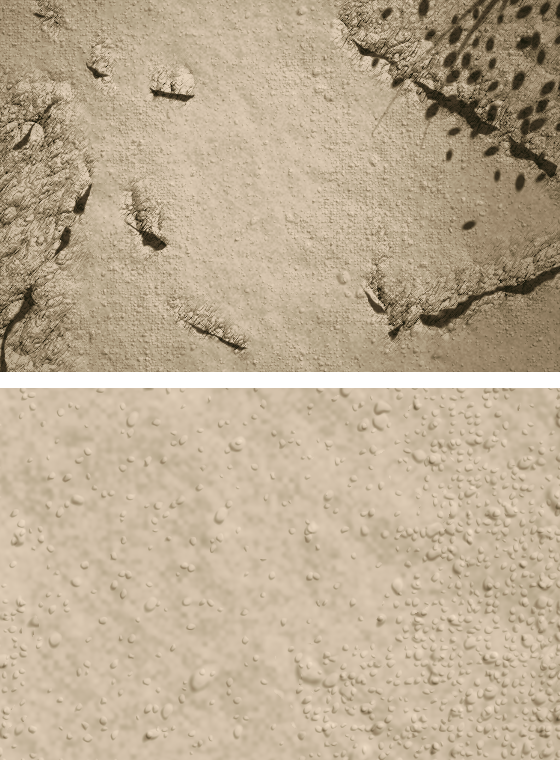
Top: the whole. Bottom: its middle third, enlarged.
A WebGL 1 fragment shader for this texture:

```glsl
precision highp float;
uniform vec2 u_resolution;
const vec3 INK = vec3(0.10, 0.10, 0.05), DEEP = vec3(0.27, 0.22, 0.15);
const vec3 BROWN = vec3(0.45, 0.39, 0.28), TAN = vec3(0.61, 0.53, 0.42);
const vec3 SAND = vec3(0.71, 0.65, 0.54), PALE = vec3(0.82, 0.75, 0.66);
const vec3 SUN = vec3(0.45, 0.60, 0.66);
const vec2 GLOW = vec2(0.66, 0.54), BRANCH_ROOT = vec2(1.40, 1.08);
const float SUNLIT = 0.745, FALLOFF = 0.20;
const float SAND_RELIEF = 0.006, ROCK_RELIEF = 0.034;
const float LEAF_CELL = 0.062;
// Ledges: start x, end x, start height, slope
const vec4 RIDGE_TOP = vec4(0.90, 1.60, 0.94, -0.66), RIDGE_LOW = vec4(1.02, 1.60, 0.10, 0.36);
const vec4 CLIFF_LONG = vec4(-0.1, 0.25, -0.12, 1.85), CLIFF_HIGH = vec4(-0.1, 0.17, 0.5, 0.85);
const vec4 CRUST = vec4(0.46, 0.68, 0.17, -0.48), ROCK_MID = vec4(0.33, 0.46, 0.42, -0.65);
const vec4 ROCK_UPPER = vec4(0.40, 0.53, 0.77, -0.15), ROCK_NOTCH = vec4(0.24, 0.32, 0.82, -0.6);
const vec4 ROCK_CORNER = vec4(0.08, 0.18, 0.97, -0.45), ROCK_LOW = vec4(0.985, 1.06, 0.24, -1.7);
float rough = 0.0, shadow = 0.0;

float hash(vec2 p) {
  vec3 q = fract(p.xyx * 0.1031);
  q += dot(q, q.yzx + 33.33);
  return fract((q.x + q.y) * q.z);
}
float noise(vec2 p) {
  vec2 i = floor(p), f = fract(p);
  f = f * f * (3.0 - 2.0 * f);
  return mix(mix(hash(i), hash(i + vec2(1, 0)), f.x),
             mix(hash(i + vec2(0, 1)), hash(i + 1.0), f.x), f.y);
}
mat2 turn(float a) { return mat2(cos(a), sin(a), -sin(a), cos(a)); }
float ramp(float a, float b, float v) { return clamp((v - a) / (b - a), 0.0, 1.0); }
float disc(float d, float soft) { return 1.0 - smoothstep(-soft, soft, d); }
vec2 neighbour(int i) { return vec2(mod(float(i), 3.0), floor((float(i) + 0.5) / 3.0)) - 1.0; }
// Layered noise, smooth (0) or creased (1)
float layers(vec2 p, float crease) {
  float sum = 0.0, amp = 0.5;
  for (int i = 0; i < 5; i++) {
    float n = noise(p);
    sum += amp * mix(n, abs(2.0 * n - 1.0), crease);
    p = turn(0.4) * p * 2.05 + 17.0;
    amp *= 0.49;
  }
  return sum;
}
float height(vec2 p) {
  vec2 strata = turn(-0.85) * p * vec2(8.0, 14.0);
  return SAND_RELIEF * layers(p * 11.0, 0.0) + rough * ROCK_RELIEF * layers(strata, 1.0);
}
// Broken rock and cast shadow of one ledge
void addLedge(vec2 p, vec4 s, float width) {
  float d = (p.y - s.z - s.w * (p.x - s.x)) / sqrt(1.0 + s.w * s.w);
  float ends = smoothstep(s.x - 0.01, s.x + 0.03, p.x) * disc(p.x - s.y + 0.01, 0.02);
  float w = width * ends * smoothstep(0.25, 0.75, noise(p * 17.0 + s.z * 50.0));
  shadow = max(shadow, disc(-d - w, 0.004) * disc(d, 0.003) * smoothstep(0.001, 0.006, w));
  float reach = width * (d > 0.0 ? 3.0 : 1.5);
  rough = max(rough, ends * exp(-d * d / (reach * reach)));
}
// Scattered stones with a lit side and a small shadow
float pebbles(vec2 p, float scale, float density) {
  vec2 q = p * scale + 0.25 * noise(p * scale * 2.0);
  float tone = 0.0, soft = 0.08 + 0.7 * scale / u_resolution.y;
  for (int i = 0; i < 9; i++) {
    vec2 c = floor(q) + neighbour(i);
    float r = mix(0.16, 0.42, hash(c + 7.3));
    mat2 spin = turn(6.28 * hash(c + 1.9));
    vec2 o = spin * (q - c - 0.25 - 0.5 * vec2(hash(c + 3.1), hash(c + 5.7))) * vec2(1.0, 1.3);
    vec2 lit = spin * normalize(SUN.xy);
    float body = disc(length(o) - r, soft), shade = disc(length(o + lit * r * 0.6) - r, soft);
    float stone = body * (0.04 + 0.10 * dot(o, lit) / r) - 0.20 * shade * (1.0 - body);
    tone += step(hash(c + scale), density) * stone;
  }
  return tone;
}
// Shadows of leaves and thin branches
float foliage(vec2 p) {
  float shade = 0.0;
  for (int i = 0; i < 9; i++) {
    vec2 c = floor(p / LEAF_CELL) + neighbour(i);
    vec2 at = (c + 0.2 + 0.6 * vec2(hash(c), hash(c + 4.7))) * LEAF_CELL;
    float crowd = disc(length((at - vec2(1.47, 0.88)) * vec2(1.1, 0.85)) - 0.33, 0.25);
    vec2 o = turn(-1.5 + 1.1 * hash(c + 2.2)) * (p - at);
    float leaf = length(o * vec2(0.5, 1.0)) - mix(0.007, 0.014, hash(c + 8.8));
    shade = max(shade, step(hash(c + 6.1), crowd * 0.95) * disc(leaf, 0.004));
  }
  for (int i = 0; i < 5; i++) {
    vec2 along = mix(vec2(-0.40, -0.44), vec2(0.12, -0.60), float(i) / 4.0);
    float t = clamp(dot(p - BRANCH_ROOT, along) / dot(along, along), 0.0, 1.0);
    float d = length(p - BRANCH_ROOT - along * t + vec2(0.03, -0.02) * sin(t * 3.14));
    shade = max(shade, disc(d - mix(0.010, 0.001, t), 0.004) * (1.0 - 0.6 * t));
  }
  return shade;
}
void main() {
  vec2 p = gl_FragCoord.xy / u_resolution.y;
  vec2 bent = p + 0.075 * (vec2(layers(p * 9.0, 0.0), layers(p * 9.0 + 40.0, 0.0)) - 0.48);
  // Rock and ledges
  rough = 0.8 * disc(bent.x - 0.2, 0.08) * disc(bent.y - 0.78, 0.08);
  rough = max(rough, 0.5 * smoothstep(0.0, 0.15, bent.y + 0.66 * bent.x - 1.53));
  addLedge(bent, RIDGE_TOP, 0.036); addLedge(bent, RIDGE_LOW, 0.030);
  addLedge(bent, CLIFF_LONG, 0.022); addLedge(bent, CLIFF_HIGH, 0.020);
  addLedge(bent, CRUST, 0.014); addLedge(bent, ROCK_MID, 0.030);
  addLedge(bent, ROCK_UPPER, 0.020); addLedge(bent, ROCK_NOTCH, 0.026);
  addLedge(bent, ROCK_CORNER, 0.024); addLedge(bent, ROCK_LOW, 0.030);
  // Sunlit relief, gravel and grains
  vec2 e = vec2(0.003, 0.0);
  vec2 slope = (vec2(height(p + e), height(p + e.yx)) - height(p)) / e.x;
  float light = dot(normalize(vec3(-slope, 1.0)), SUN) / SUN.z;
  float tone = SUNLIT - FALLOFF * smoothstep(0.15, 1.0, length(p - GLOW));
  tone = (tone - 0.05 * smoothstep(0.95, 1.4, p.x) - 0.03 * rough) * clamp(light, 0.12, 1.22);
  float gravel = smoothstep(0.42, 0.66, layers(p * 5.0 + 3.0, 0.0));
  tone += pebbles(p, 125.0, 0.15 + 0.6 * gravel) + pebbles(p, 62.0, 0.04 + 0.35 * gravel);
  tone += pebbles(p, 25.0, 0.015 + 0.03 * gravel) + 0.07 * (noise(p * 190.0) - 0.5);
  // Cast shadows and colour
  tone = mix(tone, 0.06 + 0.14 * tone, 0.9 * max(shadow, foliage(p)));
  vec3 color = mix(mix(INK, DEEP, ramp(0.10, 0.22, tone)), BROWN, ramp(0.22, 0.39, tone));
  color = mix(mix(color, TAN, ramp(0.39, 0.54, tone)), SAND, ramp(0.54, 0.65, tone));
  color = mix(color, PALE, ramp(0.65, 0.75, tone));
  gl_FragColor = vec4(color + 0.6 * max(tone - 0.75, 0.0), 1.0);
}
```
